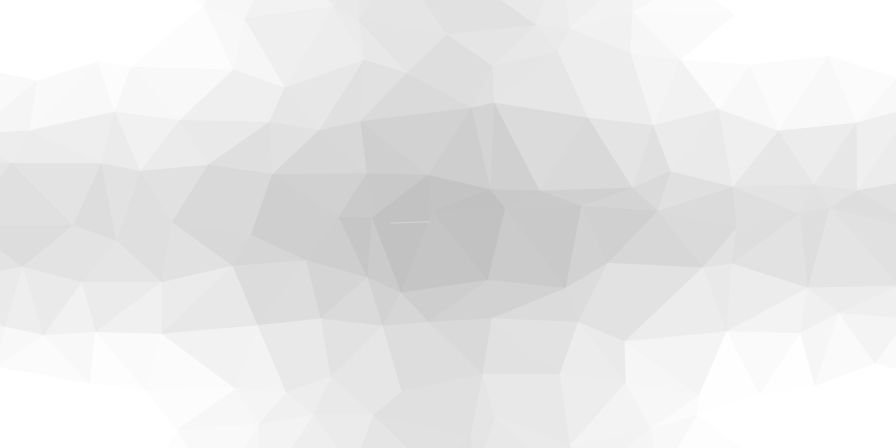
This background is drawn by a Shadertoy shader. Its source:

```glsl
// Pale grey low-poly mesh, shaded by a wide horizontal and vertical band that cross.

// Lengths are in canvas heights, measured from the canvas centre.
const vec2  CELL        = vec2(0.148, 0.115);  // mesh pitch
const float JITTER      = 0.72;                // vertex scatter, in cells
const vec2  BAND_CENTER = vec2(-0.01, 0.003);
const vec2  BAND_REACH  = vec2(0.63, 0.345);   // distance at which each band fades out
const vec2  BAND_DEPTH  = vec2(0.127, 0.141);  // darkening on each band's axis
const float FACET_TINT  = 0.014;               // random tone shift per facet
const vec2  GLINT_START = vec2(-0.127, 0.002);
const vec2  GLINT_END   = vec2(-0.042, 0.005);
const float GLINT_WIDTH = 0.002;
const float GLINT_TONE  = 0.84;

vec2 hash2(vec2 p) {
    vec3 q = fract(p.xyx * vec3(0.1031, 0.1030, 0.0973));
    q += dot(q, q.yzx + 33.33);
    return fract((q.xx + q.yz) * q.zy);
}

float cross2(vec2 a, vec2 b) { return a.x * b.y - a.y * b.x; }

// Scattered vertex of a lattice whose odd rows are shifted by half a cell
vec2 meshPoint(vec2 id) {
    vec2 stagger = vec2(0.5 * mod(id.y, 2.0), 0.0);
    return CELL * (id + stagger + JITTER * (hash2(id + 57.0) - 0.5));
}

// Signed distance to the line a-b, positive on its left
float edgeDistance(vec2 p, vec2 a, vec2 b) {
    return cross2(normalize(b - a), p - a);
}

// Grey level of a facet from its middle point
float facetTone(vec2 middle) {
    vec2 away = abs(middle - BAND_CENTER);
    vec2 band = BAND_DEPTH * max(1.0 - away / BAND_REACH, 0.0);
    float darkness = band.x + band.y;
    float tint = FACET_TINT * (hash2(floor(middle * 900.0)).x - 0.5);
    return 1.0 - darkness - tint * smoothstep(0.0, 0.04, darkness);
}

// Adds a counter-clockwise triangle as (tone * coverage, coverage)
void addFacet(vec2 p, vec2 a, vec2 b, vec2 c, float pixel, inout vec2 sum) {
    float inside = min(edgeDistance(p, a, b),
                       min(edgeDistance(p, b, c), edgeDistance(p, c, a)));
    float coverage = clamp(inside / pixel + 0.5, 0.0, 1.0);
    if (coverage > 0.0) sum += coverage * vec2(facetTone((a + b + c) / 3.0), 1.0);
}

float segmentDistance(vec2 p, vec2 a, vec2 b) {
    vec2 ab = b - a;
    return length(p - a - ab * clamp(dot(p - a, ab) / dot(ab, ab), 0.0, 1.0));
}

void mainImage(out vec4 fragColor, in vec2 fragCoord) {
    float pixel = 1.0 / iResolution.y;
    vec2 p = (fragCoord - 0.5 * iResolution.xy) * pixel;
    vec2 home = floor(p / CELL);
    vec2 sum = vec2(0.0);

    // Split each nearby quad along its Delaunay diagonal
    for (int j = -1; j <= 1; j++) {
        for (int i = -1; i <= 1; i++) {
            vec2 id = home + vec2(float(i), float(j));
            vec2 a = meshPoint(id);
            vec2 b = meshPoint(id + vec2(1.0, 0.0));
            vec2 c = meshPoint(id + vec2(1.0, 1.0));
            vec2 d = meshPoint(id + vec2(0.0, 1.0));
            float sinOfOpposites = cross2(c - b, a - b) * dot(a - d, c - d)
                                 + dot(c - b, a - b) * cross2(a - d, c - d);
            if (sinOfOpposites >= 0.0) {
                addFacet(p, a, b, c, pixel, sum);
                addFacet(p, a, c, d, pixel, sum);
            } else {
                addFacet(p, a, b, d, pixel, sum);
                addFacet(p, b, c, d, pixel, sum);
            }
        }
    }
    float tone = sum.x / max(sum.y, 0.0001);

    // Thin light seam near the middle
    float seam = segmentDistance(p, GLINT_START, GLINT_END) - 0.5 * GLINT_WIDTH;
    tone = mix(tone, GLINT_TONE, clamp(0.5 - seam / pixel, 0.0, 1.0));

    fragColor = vec4(vec3(tone), 1.0);
}
```
